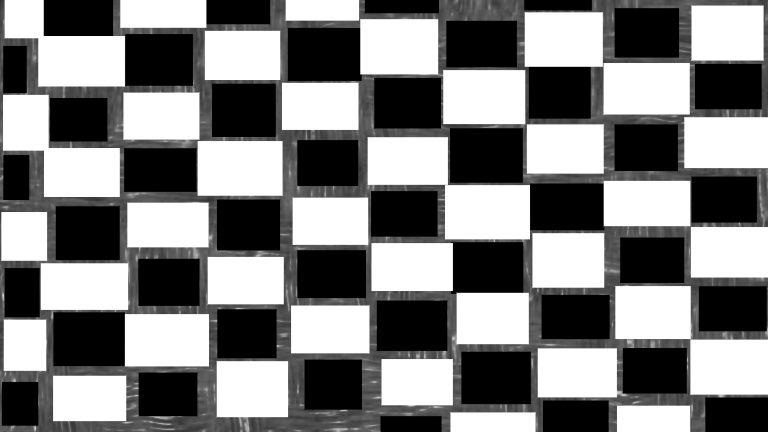
Give the GLSL for this pattern, as a Shadertoy shader.

```glsl
#define COLUMN_STEP vec2(0.1861, -0.0095)
#define ROW_STEP vec2(0.0042, 0.1289)
#define ORIGIN vec2(-0.005, 0.028)
#define COLUMNS 10.0
#define WHITE_HALF vec2(0.0926, 0.0583)
#define BLACK_HALF vec2(0.0764, 0.0569)
#define SHIFT_JITTER vec2(0.011, 0.008)
#define SIZE_JITTER vec2(0.010, 0.007)
#define LEFT_MARGIN 0.012
#define BASE_GREY 0.18
#define GRAIN_CONTRAST 0.20
#define FLECK_BRIGHTNESS 0.50

float hash(vec2 p) {
    return fract(sin(dot(p, vec2(127.1, 311.7))) * 43758.5453);
}

vec2 signedHash2(vec2 p) {
    return 2.0 * vec2(hash(p), hash(p + 37.3)) - 1.0;
}

float noise(vec2 p) {
    vec2 i = floor(p), f = fract(p);
    f = f * f * (3.0 - 2.0 * f);
    return mix(mix(hash(i), hash(i + vec2(1, 0)), f.x),
               mix(hash(i + vec2(0, 1)), hash(i + 1.0), f.x), f.y);
}

// Cloudy dark backing with fibres in two directions, rougher lower down
float backing(vec2 p) {
    float cloud = noise(p * 18.0);
    float across = noise(p * vec2(28.0, 170.0) + 2.0 * cloud);
    float down = noise(p * vec2(170.0, 28.0) + 2.0 * cloud);
    float fibre = mix(across, down, smoothstep(0.35, 0.65, noise(p * 9.0 + 5.0)));
    float speck = noise(p * 120.0);
    float fleck = smoothstep(0.68, 1.0, fibre) * speck * mix(0.35, 1.0, p.y);
    return BASE_GREY + GRAIN_CONTRAST * mix(fibre, speck, 0.25)
         + 0.09 * cloud + FLECK_BRIGHTNESS * fleck;
}

float boxDistance(vec2 p, vec2 halfSize) {
    vec2 d = abs(p) - halfSize;
    return max(d.x, d.y);
}

float coverage(float d) {
    return clamp(0.5 - d * iResolution.y, 0.0, 1.0);
}

void mainImage(out vec4 fragColor, in vec2 fragCoord) {
    // Height units with y running down from the top edge
    vec2 p = fragCoord / iResolution.y;
    p.y = 1.0 - p.y;

    mat2 lattice = mat2(COLUMN_STEP, ROW_STEP);
    vec2 nearest = round(inverse(lattice) * (p - ORIGIN));
    float whiteDistance = 1.0, blackDistance = 1.0;

    // Nearby tiles on the tilted lattice, each shifted and resized
    for (int y = -1; y <= 1; y++) {
        for (int x = -1; x <= 1; x++) {
            vec2 cell = nearest + vec2(x, y);
            vec2 center = ORIGIN + lattice * cell;
            bool isWhite = mod(cell.x + cell.y, 2.0) < 0.5;

            // Leave bare backing past the outermost tiles
            float topLimit = isWhite ? -0.021 : -0.042;
            if (cell.x < 0.0 || cell.x >= COLUMNS) continue;
            if (center.y < topLimit || center.y > 1.021) continue;

            center += SHIFT_JITTER * signedHash2(cell + 11.0);
            vec2 halfSize = (isWhite ? WHITE_HALF : BLACK_HALF)
                          + SIZE_JITTER * signedHash2(cell + 71.0);
            float d = boxDistance(p - center, halfSize);
            d = max(d, LEFT_MARGIN * hash(cell + 5.0) - p.x);

            if (isWhite) whiteDistance = min(whiteDistance, d);
            else blackDistance = min(blackDistance, d);
        }
    }

    // White tiles overlap black ones
    float shade = backing(p);
    shade = mix(shade, 0.0, coverage(blackDistance));
    shade = mix(shade, 1.0, coverage(whiteDistance));
    fragColor = vec4(vec3(shade), 1.0);
}
```
